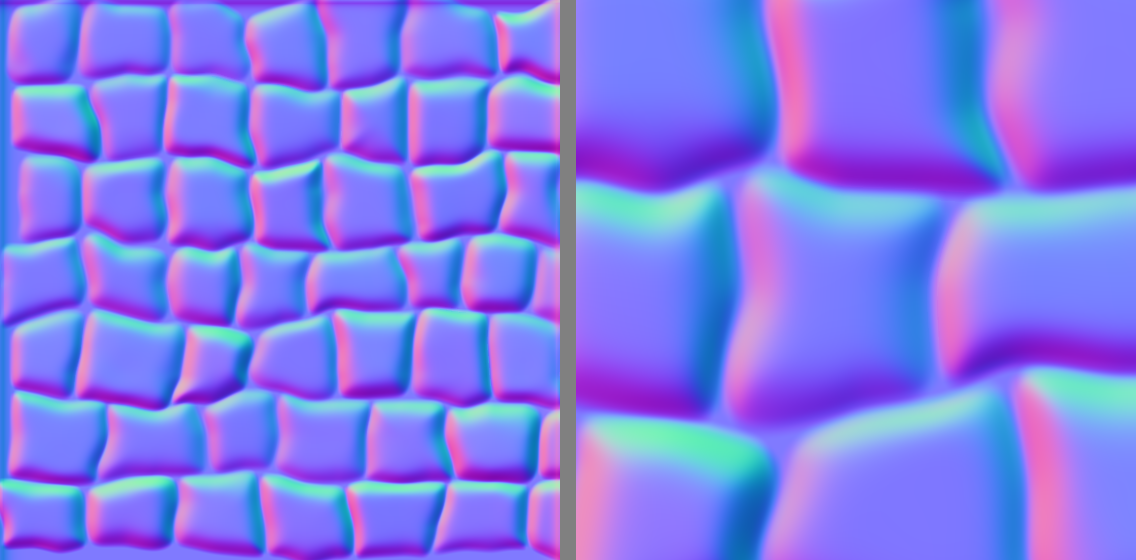
Left: the whole. Right: its middle third, enlarged.
This texture map is drawn by a WebGL 2 fragment shader. Its source:

```glsl
#version 300 es
precision highp float;
// Tangent-space normal map of worn cobblestones laid in uneven rows.
// Neighbouring stones share wavy, slanted joints; a soft height profile over
// the joint distance is differentiated and encoded as colour (red flipped).
uniform vec2 u_resolution;
out vec4 fragColor;

const float ROWS = 7.0;

float hash(vec2 p) {
    vec3 q = fract(vec3(p.xyx) * 0.1031);
    q += dot(q, q.yzx + 33.33);
    return fract((q.x + q.y) * q.z);
}

float noise(vec2 p) {
    vec2 i = floor(p), f = fract(p);
    f = f * f * (3.0 - 2.0 * f);
    float low = mix(hash(i), hash(i + vec2(1, 0)), f.x);
    float high = mix(hash(i + vec2(0, 1)), hash(i + vec2(1, 1)), f.x);
    return mix(low, high, f.y);
}

// Height of the wavy joint below a row.
float rowJoint(float row, float x) {
    return row + 0.30 * (noise(vec2(x * 0.95 + 20.0, row * 17.0 + 40.0)) - 0.5);
}

// Position of the slanted joint left of a column; rise is measured from mid-row.
float columnJoint(float column, float row, float rise) {
    vec2 id = vec2(column, row) + 50.0;
    float shift = 0.30 * (hash(id + 7.0) - 0.5);
    float slant = 0.30 * (hash(id + 19.0) - 0.5);
    return column + 0.1 + shift + slant * rise;
}

// Exponential smooth minimum of four side distances, rounding the corners.
float roundedInside(vec4 sides, float radius) {
    vec4 e = exp(-sides / radius);
    return -radius * log(e.x + e.y + e.z + e.w);
}

// Slope starts at zero, peaks at t = width, then fades into a flat top.
float bevel(float t, float width) {
    float s = max(t, 0.0) / width;
    return width * 2.718 * (1.0 - (1.0 + s) * exp(-s));
}

float stoneHeight(vec2 p) {
    // Small warp chips and bends the outlines.
    p += 0.13 * (vec2(noise(p * 2.6 + 31.0), noise(p * 2.6 + 73.0)) - 0.5);

    // Find the row, then the column within it.
    float row = floor(p.y);
    row -= step(p.y, rowJoint(row, p.x));
    row += step(rowJoint(row + 1.0, p.x), p.y);
    float columnScale = mix(0.88, 1.04, hash(vec2(row + 11.0, 5.0)));
    float x = p.x * columnScale;
    float rise = p.y - row - 0.5;
    float column = floor(x);
    column -= step(x, columnJoint(column, row, rise));
    column += step(columnJoint(column + 1.0, row, rise), x);
    if (row < 0.0 || row >= ROWS || column < 0.0) return 0.0;

    // Individual inset, rounding and bevel for each stone.
    vec2 id = vec2(column, row) + 90.0;
    vec4 inset = 0.045 * vec4(hash(id), hash(id + 13.0), hash(id + 29.0), hash(id + 43.0)) - 0.015;
    vec4 sides = vec4(
        (x - columnJoint(column, row, rise)) / columnScale,
        (columnJoint(column + 1.0, row, rise) - x) / columnScale,
        p.y - rowJoint(row, p.x),
        rowJoint(row + 1.0, p.x) - p.y) - inset;
    float inside = roundedInside(sides, mix(0.03, 0.08, hash(id + 57.0)));
    float width = mix(0.040, 0.058, hash(id + 71.0));
    float strength = mix(0.75, 2.0, hash(id + 83.0));

    // A slight lean makes opposite sides unequal.
    vec2 lean = 0.9 * (vec2(hash(id + 97.0), hash(id + 111.0)) - vec2(0.5, 0.56));
    vec2 local = vec2(x - column - 0.5, rise);
    return strength * bevel(inside, width) * (1.0 + dot(lean, local));
}

// Raised border along the left, right and top of the sheet.
float rimHeight(vec2 p) {
    vec3 fromEdge = max(vec3(p.x, ROWS - p.x, ROWS - p.y), 0.0);
    return dot(vec3(0.11, 0.10, 0.09), exp(-fromEdge / vec3(0.07, 0.06, 0.05)));
}

// The whole sheet falls very slightly towards the bottom.
float height(vec2 p) {
    return stoneHeight(p) + rimHeight(p) + 0.04 * p.y;
}

// Central differences over a small span also soften the relief.
vec3 surfaceNormal(vec2 p, float span) {
    vec2 e = vec2(span, 0.0);
    vec2 slope = vec2(height(p + e.xy) - height(p - e.xy),
                      height(p + e.yx) - height(p - e.yx)) / (2.0 * span);
    return normalize(vec3(-slope, 1.0));
}

void main() {
    vec2 p = gl_FragCoord.xy / u_resolution * ROWS;
    vec3 normal = surfaceNormal(p, 0.042);
    fragColor = vec4(0.5 + 0.5 * normal * vec3(-1.0, 1.0, 1.0), 1.0);
}
```
